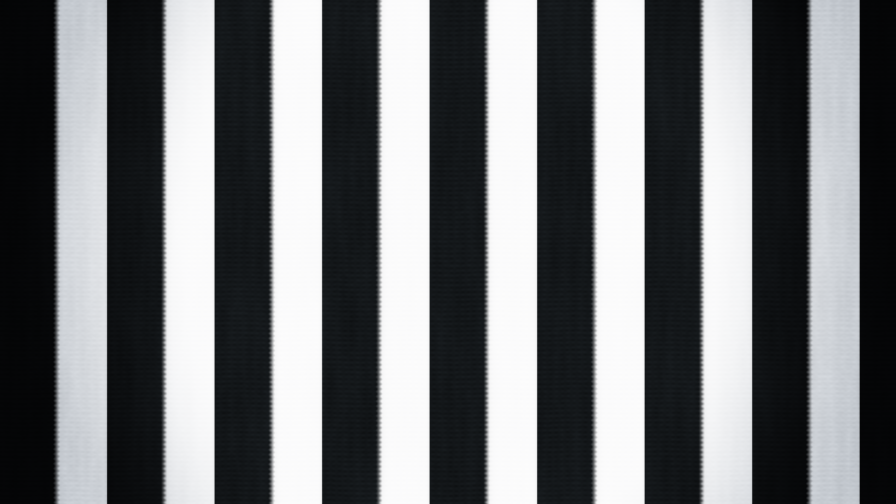
A Shadertoy shader for this pattern:

```glsl
const float PERIOD = 0.12;          // stripe spacing, in canvas widths
const float FIRST_CENTER = 0.0912;  // middle of the first white stripe
const float HALF_WIDTH = 0.0286;
const float RIBS = 104.0;           // woven ribs per canvas height

vec2 hash22(vec2 p) {
    vec3 q = fract(vec3(p.xyx) * vec3(0.1031, 0.1030, 0.0973));
    q += dot(q, q.yzx + 33.33);
    return fract((q.xx + q.yz) * q.zy);
}

// Distance to the nearest scattered point.
float cellular(vec2 p) {
    vec2 cell = floor(p);
    vec2 local = fract(p);
    float nearest = 2.0;
    for (int y = -1; y <= 1; y++)
    for (int x = -1; x <= 1; x++) {
        vec2 offset = vec2(x, y);
        vec2 delta = offset + hash22(cell + offset) - local;
        nearest = min(nearest, dot(delta, delta));
    }
    return sqrt(nearest);
}

// Fine horizontal ribs crossed by weaker vertical threads.
float weave(vec2 p, float ribs) {
    float rib = sin(6.2832 * ribs * p.y + 0.5 * sin(p.x * 37.0));
    float thread = sin(6.2832 * ribs * 0.83 * p.x + 0.7 * sin(p.y * 23.0));
    return 0.65 * rib + 0.35 * thread * rib;
}

// Uneven cloth tone: broad smudges and tall streaks, roughly -1 to 1.
float wear(vec2 p) {
    float smudge = cellular(p * vec2(9.0, 6.0)) - 0.5;
    float streak = cellular(p * vec2(48.0, 5.0) + 17.0) - 0.5;
    float grain = cellular(p * vec2(70.0, 150.0)) - 0.5;
    return 0.6 * smudge + 0.7 * streak + 0.5 * grain;
}

// White coverage: blurred left edge with a shadow, crisp right edge.
float stripe(float x, float fray, float pixel) {
    float local = mod(x - FIRST_CENTER + 0.5 * PERIOD, PERIOD) - 0.5 * PERIOD;
    float fromLeft = local + HALF_WIDTH + 0.0006 * fray;
    float fromRight = HALF_WIDTH - local;
    float blurred = smoothstep(-0.0035, 0.0035 + pixel, fromLeft);
    float shadow = 1.0 - 0.14 * exp(-max(fromLeft, 0.0) / 0.0025);
    float crisp = smoothstep(-0.6 * pixel, 0.6 * pixel + 0.0006, fromRight);
    float rim = 1.0 - 0.10 * exp(-max(fromRight, 0.0) / 0.0012);
    return blurred * shadow * crisp * rim;
}

// Darkening toward the sides, strongest in the corners.
float vignette(vec2 uv) {
    return smoothstep(0.28, 0.50, length((uv - 0.5) * vec2(1.0, 0.45)));
}

void mainImage(out vec4 fragColor, in vec2 fragCoord) {
    vec2 uv = fragCoord / iResolution.xy;
    vec2 p = fragCoord / iResolution.y;
    float pixel = 1.0 / iResolution.x;

    float shade = vignette(uv);
    float threads = weave(p, RIBS);
    float tone = wear(p);

    // Cloth colours, with wear showing most at the sides
    vec3 white = mix(vec3(0.985, 0.985, 0.987), vec3(0.77, 0.79, 0.815), shade);
    white += (0.004 + 0.045 * shade) * tone + (0.003 + 0.009 * shade) * threads;
    vec3 black = mix(vec3(0.078, 0.092, 0.102), vec3(0.018, 0.021, 0.026), shade);
    black *= 1.0 + 0.28 * tone + 0.13 * threads;

    float coverage = stripe(uv.x, threads, pixel);
    fragColor = vec4(clamp(mix(black, white, coverage), 0.0, 1.0), 1.0);
}
```
